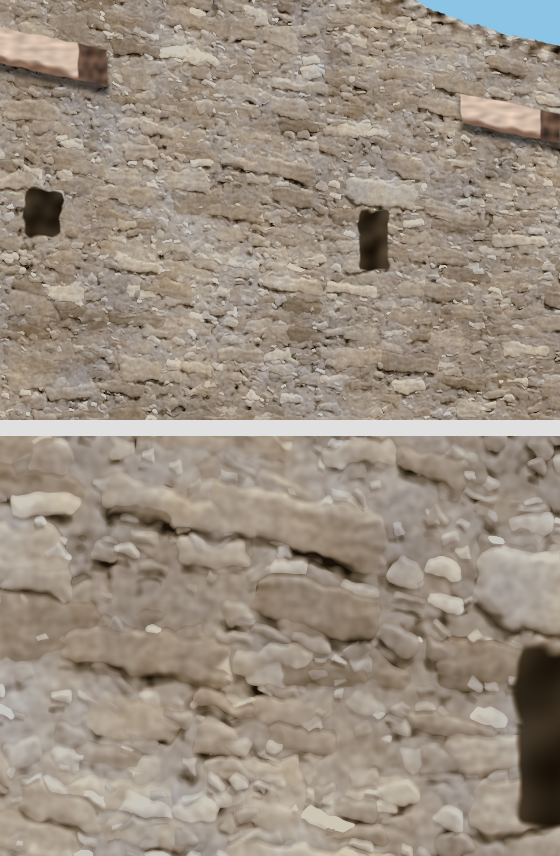
Top: the whole. Bottom: its middle third, enlarged.
Reproduce this texture procedurally as a WebGL 1 fragment shader.

```glsl
precision highp float;
// Sunlit rubble wall of flat stones in mortar, with two beam ends, two holes and a corner of sky.
uniform vec2 u_resolution;
const vec3 SKY = vec3(0.55, 0.77, 0.90);
const vec3 PALE = vec3(0.76, 0.73, 0.68);
const vec3 MORTAR = vec3(0.63, 0.58, 0.53);
const vec3 TAN = vec3(0.53, 0.47, 0.41);
const vec3 UMBER = vec3(0.41, 0.35, 0.27);
const vec3 GLOOM = vec3(0.20, 0.16, 0.11);
const vec3 BEAM_LIT = vec3(0.83, 0.74, 0.67);
const vec3 BEAM_SHADE = vec3(0.50, 0.38, 0.31);
const vec2 SUN = vec2(0.30, 0.95);
const float BASE_TONE = 0.572;
const float RELIEF = 0.25;
const float SHADOW = 0.26;
const float BEAM_SLOPE = 0.21;

vec3 hash3(vec2 p) {
  vec3 q = fract(vec3(p.xyx) * vec3(0.1031, 0.1030, 0.0973));
  q += dot(q, q.yxz + 33.33);
  return fract((q.xxy + q.yzz) * q.zyx);
}
float corner(vec2 cell, vec2 offset) { return dot(hash3(cell + 211.0).xy * 2.0 - 1.0, offset); }
// Gradient noise
float noise(vec2 p) {
  vec2 i = floor(p), f = fract(p), e = vec2(1.0, 0.0);
  vec2 u = f * f * f * (f * (f * 6.0 - 15.0) + 10.0);
  return mix(mix(corner(i, f), corner(i + e, f - e), u.x),
             mix(corner(i + e.yx, f - e.yx), corner(i + 1.0, f - 1.0), u.x), u.y);
}
vec2 noise2(vec2 p) { return vec2(noise(p), noise(p + 7.0)); }
float box(vec2 d, vec2 halfSize) {
  vec2 e = abs(d) - halfSize;
  return length(max(e, 0.0)) + min(max(e.x, e.y), 0.0);
}
// Surface is (height, tone, layering); the higher stone wins
void addStone(vec2 d, vec2 halfSize, float bevel, float rise, vec2 look, inout vec3 surface) {
  float radius = 0.7 * min(halfSize.x, halfSize.y);
  float inside = clamp((radius - box(d, halfSize - radius)) / bevel, 0.0, 1.0);
  float height = rise * inside * (2.0 - inside);
  surface.yz = mix(surface.yz, look, smoothstep(-0.08, 0.08, height - surface.x));
  surface.x = max(surface.x, height);
}
void scatterStones(vec2 p, vec2 cell, float density, float seed, float layering, inout vec3 surface) {
  vec2 grid = p / cell;
  for (int k = 0; k < 9; k++) {
    float n = float(k), row = floor((n + 0.5) / 3.0);
    vec2 id = floor(grid) + vec2(n - 3.0 * row, row) - 1.0;
    vec3 a = hash3(id + seed), b = hash3(id + seed + 71.0);
    if (a.z > density) continue;
    vec2 d = (grid - id - 0.5 - 0.6 * (a.xy - 0.5)) * cell;
    vec2 halfSize = cell * mix(vec2(0.30, 0.27), vec2(0.58, 0.52), b.yz);
    float turn = (b.x - 0.5) * mix(1.3, 0.4, layering);
    d = d * cos(turn) + vec2(d.y, -d.x) * sin(turn);
    d.y *= 1.0 + 0.8 * (a.x - 0.5) * d.x / halfSize.x;
    float shade = fract(b.x * 7.3 + a.y * 3.1);
    float tone = (shade - 0.5) * 0.16 + 0.07 * step(0.92, shade) + 0.03 - 0.05 * layering;
    float rise = mix(0.5, 1.1, fract(a.z * 17.0)) * mix(0.85, 1.0, layering);
    addStone(d, halfSize, min(0.015, cell.y * 0.38), rise, vec2(tone, layering), surface);
  }
}
vec3 wall(vec2 p) {
  vec2 w = p + 0.012 * noise2(p * 14.0) + 0.009 * noise2(p * 43.0) + 0.003 * noise2(p * 110.0);
  float mortar = 0.28 + 0.32 * noise(p * 9.0) + 0.40 * noise(p * 38.0) + 0.34 * noise(p * 95.0);
  vec3 surface = vec3(mortar, 0.0, 0.0);
  vec2 lintel = w - vec2(0.91, 0.54 - 0.12 * (w.x - 0.91));
  addStone(lintel, vec2(0.088, 0.034), 0.016, 1.2, vec2(0.06, 0.5), surface);
  w.y += w.x * mix(0.04, 0.20, p.y);
  scatterStones(w, vec2(0.128, 0.060), 0.68, 3.0, 1.0, surface);
  scatterStones(w, vec2(0.064, 0.037), 0.62, 29.0, 0.7, surface);
  scatterStones(w, vec2(0.034, 0.025), 0.58, 57.0, 0.2, surface);
  scatterStones(w, vec2(0.018, 0.014), 0.32, 83.0, 0.0, surface);
  surface.x += surface.z * 0.42 * noise(w * vec2(13.0, 80.0)) + 0.22 * noise(p * 70.0);
  return surface;
}
vec3 stoneColour(float tone) {
  vec3 c = mix(GLOOM, UMBER, clamp((tone - 0.16) / 0.19, -0.5, 1.0));
  c = mix(c, TAN, clamp((tone - 0.35) / 0.12, 0.0, 1.0));
  c = mix(c, MORTAR, clamp((tone - 0.47) / 0.11, 0.0, 1.0));
  return mix(c, PALE, clamp((tone - 0.58) / 0.15, 0.0, 1.3));
}
// Beam with a shaded end face on its right and a shadow below
void drawBeam(vec2 p, vec2 centre, vec2 halfSize, float face, float pixel, inout vec3 colour) {
  vec2 d = p - centre + 0.006 * noise2(p * 30.0);
  d.y += BEAM_SLOPE * d.x;
  colour *= 0.45 + 0.55 * smoothstep(-0.010, 0.012, box(d + vec2(0.0, 0.020), halfSize));
  float lit = smoothstep(-0.8, -0.45, d.y / halfSize.y + 0.4 * noise(p * 25.0));
  vec3 body = mix(BEAM_SHADE, BEAM_LIT, lit) * (1.0 + 0.24 * noise(p * vec2(30.0, 80.0)));
  vec3 endFace = BEAM_SHADE * (0.75 + 0.6 * noise(p * 45.0));
  body = mix(body, endFace, smoothstep(-0.003, 0.003, d.x - halfSize.x + face));
  colour = mix(colour, body, 1.0 - smoothstep(-pixel, pixel, box(d, halfSize)));
}

void main() {
  float pixel = 1.0 / u_resolution.y;
  vec2 p = gl_FragCoord.xy * pixel;
  // Relief, short shadows, stains and grain
  vec3 surface = wall(p);
  float slope = surface.x - wall(p + SUN * 0.004).x;
  float blocked = wall(p + SUN * 0.012).x - surface.x;
  float tone = BASE_TONE + surface.y + RELIEF * clamp(slope, -0.9, 0.6);
  tone -= SHADOW * (smoothstep(0.25, 0.90, blocked) + 1.0 - smoothstep(-0.10, 0.24, surface.x));
  tone += 0.14 * noise(p * vec2(3.2, 4.5) + 4.0) + 0.12 * noise(p * vec2(8.0, 15.0));
  tone += 0.03 * smoothstep(0.1, 0.5, p.y) - 0.02 + 0.09 * noise(p * 58.0) + 0.08 * noise(p * 135.0);
  // Crust along the crest
  float crest = 1.0 - 0.11 * pow(max(p.x - 0.99, 0.0) / 0.343, 0.7) + 0.4 * max(0.99 - p.x, 0.0);
  crest += 0.008 * noise(p * 28.0) + 0.005 * noise(p * 75.0);
  tone += (1.0 - smoothstep(0.005, 0.065, crest - p.y)) * (0.9 * noise(p * vec2(32.0, 50.0)) - 0.10);
  // Holes with broken edges
  vec2 rough = p + 0.018 * noise2(p * 22.0) + 0.006 * noise2(p * 60.0);
  float leftHole = box(rough - vec2(0.104, 0.494), vec2(0.016, 0.028)) - 0.028;
  float rightHole = box(rough - vec2(0.892, 0.430), vec2(0.030, 0.064)) - 0.007;
  float depth = 0.13 + 0.20 * noise(p * 24.0) + 0.12 * smoothstep(0.89, 0.93, p.x);
  tone = mix(depth, tone, smoothstep(-0.004, 0.003, min(leftHole, rightHole)));
  float warmth = noise(p * 6.0 + 13.0) + 0.8 * noise(p * 23.0) + 0.5 * surface.z - 0.2;
  vec3 colour = stoneColour(tone) * (1.0 + warmth * vec3(0.04, 0.0, -0.08));
  drawBeam(p, vec2(0.090, 0.873), vec2(0.165, 0.043), 0.070, pixel, colour);
  drawBeam(p, vec2(1.215, 0.718), vec2(0.118, 0.035), 0.045, pixel, colour);
  gl_FragColor = vec4(mix(colour, SKY, smoothstep(-pixel, pixel, p.y - crest)), 1.0);
}
```
